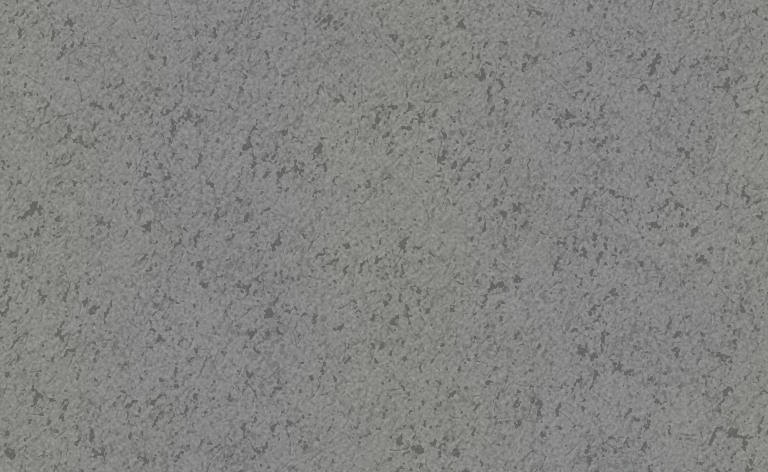
This texture is drawn by a WebGL 1 fragment shader. Its source:

```glsl
precision highp float;
uniform vec2 u_resolution;

vec2 hash2(vec2 p) {
  vec3 q = fract(p.xyx * vec3(0.1031, 0.1030, 0.0973));
  q += dot(q, q.yzx + 33.33);
  return fract((q.xx + q.yz) * q.zy);
}

vec2 gradientAt(vec2 cell) {
  float a = 6.2832 * hash2(cell + 57.0).x;
  return vec2(cos(a), sin(a));
}

float gradientNoise(vec2 p) {
  vec2 i = floor(p), f = p - i;
  vec2 u = f * f * f * (f * (f * 6.0 - 15.0) + 10.0);
  vec2 e = vec2(1.0, 0.0);
  float low = mix(dot(gradientAt(i), f), dot(gradientAt(i + e), f - e), u.x);
  float high = mix(dot(gradientAt(i + e.yx), f - e.yx),
                   dot(gradientAt(i + e.xx), f - e.xx), u.x);
  return mix(low, high, u.y);
}

vec2 rotate(vec2 p, float a) {
  float c = cos(a), s = sin(a);
  return vec2(c * p.x - s * p.y, s * p.x + c * p.y);
}

// One thin scratch per cell: dark groove with a faint light lip
float scratches(vec2 p, float scale, float seed) {
  vec2 q = p * scale, home = floor(q);
  float soft = scale / u_resolution.y, groove = 0.0, lip = 0.0;
  for (int y = -1; y <= 1; y++) {
    for (int x = -1; x <= 1; x++) {
      vec2 cell = home + vec2(float(x), float(y));
      vec2 place = hash2(cell + seed), kind = hash2(cell + seed + 31.7);
      float spread = kind.x * 2.0 - 1.0;
      vec2 d = rotate(q - cell - place, 0.35 + 1.5 * spread * abs(spread));
      d.x += (kind.y - 0.5) * d.y * d.y;
      float reach = mix(0.12, 0.48, kind.y * kind.y);
      float ends = 1.0 - smoothstep(reach * 0.7, reach, abs(d.y));
      float halfWidth = 0.0012 * scale;
      float strength = ends * mix(0.3, 1.0, place.x);
      groove = max(groove, strength * (1.0 - smoothstep(halfWidth - 0.5 * soft, halfWidth + 0.7 * soft, abs(d.x))));
      lip = max(lip, strength * (1.0 - smoothstep(0.0, halfWidth + soft, abs(d.x - 0.0035 * scale))));
    }
  }
  return groove - 0.3 * lip;
}

void main() {
  vec2 p = gl_FragCoord.xy / u_resolution.y;
  vec2 leaning = rotate(p, 0.42);
  vec2 tilted = rotate(p, 0.8);

  // Broad upright bands of warmer and cooler plaster
  float cloud = gradientNoise(p * 5.0 + 3.0);
  float warm = 0.5 + 0.5 * cos(7.7 * (p.x - 0.06) + 1.2 * cloud);

  // Fine grain and slanted trowel fibres
  float grain = gradientNoise(tilted * 131.0) + 0.8 * gradientNoise(leaning * 187.0 + 9.0);
  float fibre = gradientNoise(tilted * vec2(125.0, 42.0) + 3.0 * gradientNoise(p * 11.0));

  // Small speckles gathered in patches
  float patches = gradientNoise(p * 13.0 + 40.0);
  float speckle = gradientNoise(leaning * vec2(92.0, 60.0) + 17.0)
                + 0.7 * gradientNoise(tilted * 151.0 + 5.0) + 0.45 * patches - 0.1 * warm;
  speckle = smoothstep(0.08, 0.34, speckle);

  // Ragged dark flecks, mostly steep, broken by fine noise
  vec2 bent = leaning + 0.008 * vec2(gradientNoise(p * 42.0), gradientNoise(p * 42.0 + 71.0));
  float fleck = gradientNoise(bent * vec2(64.0, 36.0) + 23.0)
              + 0.6 * gradientNoise(tilted * 112.0 + 61.0)
              + 0.3 * gradientNoise(leaning * 171.0 + 33.0)
              + 0.4 * gradientNoise(p * 10.0 + 80.0);
  fleck = smoothstep(0.35, 0.49, fleck);

  float lines = scratches(p, 13.0, 5.0) + scratches(p + 0.37, 18.0, 90.0)
              + 0.8 * scratches(p + 0.71, 26.0, 150.0);

  float shade = 0.535 + 0.068 * grain + mix(0.025, 0.055, warm) * fibre + 0.012 * cloud;
  shade -= 0.056 * speckle + 0.078 * lines * (1.0 - fleck);
  shade = mix(shade, 0.385 + 0.03 * grain, 0.9 * fleck);

  vec3 tint = mix(vec3(-0.001, 0.0, 0.002), vec3(0.003, 0.003, -0.010), warm);
  gl_FragColor = vec4(shade + tint, 1.0);
}
```
